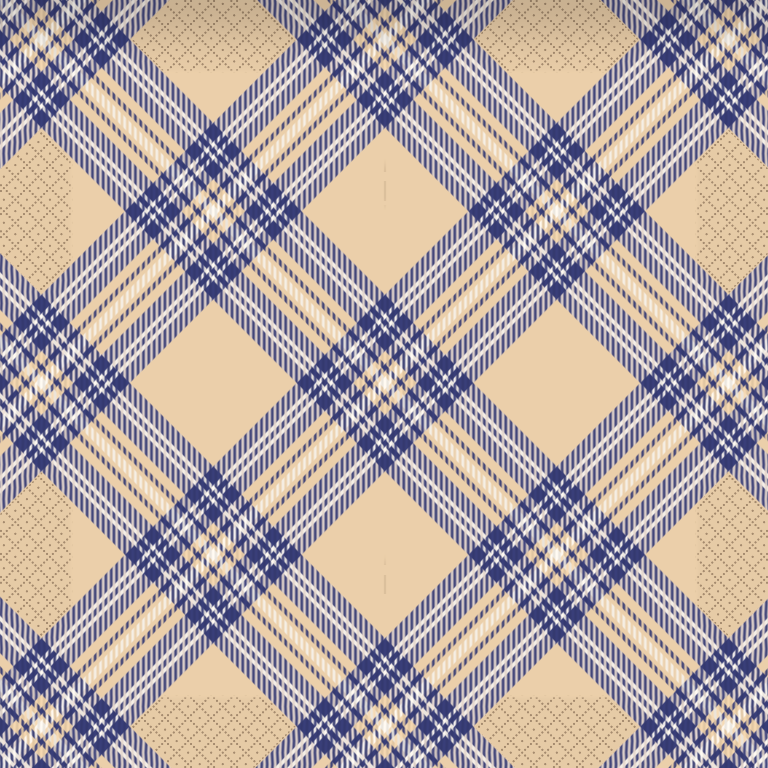
Reproduce this pattern procedurally as a Shadertoy shader.

```glsl
// Diagonal tartan: two crossing sets of navy and white stripes on tan cloth.
// A fine twill of upright ribs shows one thread set, then the other, so that
// single bands look hatched and crossings look solid; the rim is dotted.

#define PERIOD 0.4473            // distance between crossings along a row
#define RIBS 64.0                // twill ribs per period
#define RIB_CONTRAST 0.88        // how cleanly the ribs part the thread sets
#define RIM 0.092                // width of the dotted rim
#define DIAMOND 0.030            // size of the dotted diamonds
#define RIM_SHADE 0.02           // darkening of the cloth in the rim
#define TOP_SHADE 0.13           // darkening at the top edge
#define TAN vec3(0.922, 0.812, 0.665)
#define PALE vec3(0.900, 0.845, 0.805)
#define NAVY vec3(0.215, 0.235, 0.455)
#define WHITE vec3(0.965, 0.945, 0.915)
#define DOT_BROWN vec3(0.56, 0.46, 0.36)

float hash(float n) {
    return fract(sin(n * 127.1) * 43758.5453);
}

// Smooth coverage of the interval lo..hi
float span(float d, float lo, float hi, float w) {
    return smoothstep(lo - w, lo + w, d) - smoothstep(hi - w, hi + w, d);
}

// Thread colour at distance d from the band axis, in periods, over a ground
vec3 threadColour(float d, vec3 ground, float w) {
    vec3 c = mix(ground, NAVY, span(d, 0.093, 0.257, w));
    c = mix(c, WHITE, span(d, 0.149, 0.165, w));
    c = mix(c, WHITE, span(d, 0.186, 0.202, w));
    c = mix(c, NAVY, span(d, 0.035, 0.055, w));
    return mix(c, WHITE, 1.0 - smoothstep(0.018 - w, 0.018 + w, d));
}

// Ground threads turn pale between the ribs of a wide navy band
vec3 groundColour(float otherD, float w) {
    return mix(TAN, PALE, span(otherD, 0.093, 0.257, w));
}

// Dots set along the sides of a diamond lattice, one more in each middle
float diamondDots(vec2 p, float px) {
    vec2 q = vec2(p.x + p.y, p.x - p.y) / DIAMOND * 4.0;
    vec2 cell = floor(q + 0.5);
    vec2 m = mod(cell, 4.0);
    float marked = (min(m.x, m.y) < 0.5 || (m.x == 2.0 && m.y == 2.0)) ? 1.0 : 0.0;
    float w = 2.8 * px / DIAMOND;
    return marked * (1.0 - smoothstep(0.27 - w, 0.27 + w, length(q - cell)));
}

// Faint broken upright crease in the plain squares
float crease(vec2 p, float px) {
    float line = 1.0 - smoothstep(0.0004, 0.0004 + 1.5 * px, abs(p.x));
    float reach = 1.0 - smoothstep(0.015, 0.036, abs(abs(p.y) - 0.258));
    return line * reach * step(0.35, hash(floor(p.y * 160.0)));
}

void mainImage(out vec4 fragColor, in vec2 fragCoord) {
    float px = 1.0 / iResolution.y;
    vec2 extent = 0.5 * iResolution.xy * px;
    vec2 p = fragCoord * px - extent;
    vec2 edge = extent - abs(p);
    float rim = 1.0 - smoothstep(RIM - 0.004, RIM + 0.004, min(edge.x, edge.y));

    // Both stripe axes, folded about the nearest band
    vec2 c = p - 0.0013;
    vec2 d = vec2(c.x + c.y, c.x - c.y) / PERIOD;
    d = abs(d - floor(d + 0.5));
    float w = max(1.1 * px / PERIOD, 0.004);

    // Soft twill ribs, slightly ragged in the rim
    float ragged = rim * 0.22 * (abs(fract(p.y / DIAMOND) - 0.5) - 0.25);
    float rib = abs(fract(c.x * RIBS / PERIOD + ragged) - 0.5);
    float weave = smoothstep(0.01, 0.49, rib);
    weave = 0.5 + RIB_CONTRAST * (weave - 0.5);
    vec3 rising = threadColour(d.x, groundColour(d.y, w), w);
    vec3 falling = threadColour(d.y, groundColour(d.x, w), w);
    vec3 col = mix(rising, falling, weave);

    // Fine ribs remain visible where both threads are banded
    float crossing = 1.0 - smoothstep(0.257 - w, 0.257 + w, max(d.x, d.y));
    col *= 1.0 + 0.10 * crossing * (weave - 0.5);

    // Dotted rim and crease on the plain cloth
    float plain = smoothstep(0.257, 0.257 + 2.0 * w, min(d.x, d.y));
    col *= 1.0 - RIM_SHADE * rim * plain;
    col = mix(col, DOT_BROWN, 0.75 * rim * plain * diamondDots(p, px));
    col = mix(col, DOT_BROWN, 0.18 * plain * crease(c, px));

    // Shade towards the top edge
    col *= 1.0 - TOP_SHADE * smoothstep(RIM, 0.0, extent.y - p.y);
    fragColor = vec4(col, 1.0);
}
```
